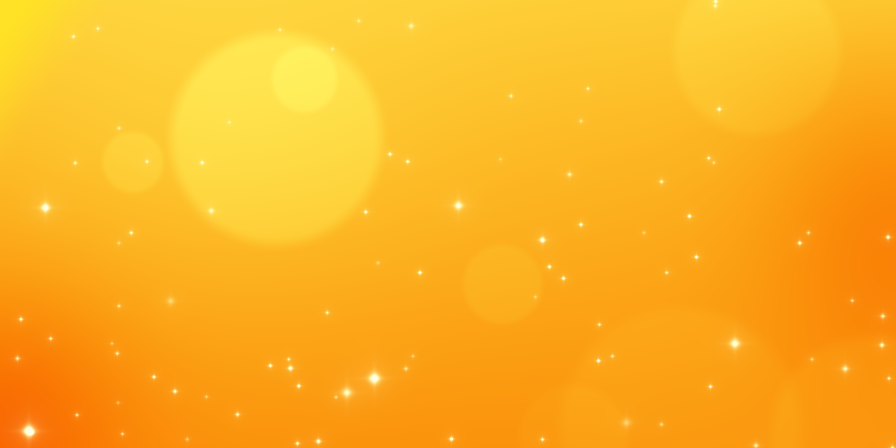
This background is drawn by a WebGL 2 fragment shader. Its source:

```glsl
#version 300 es
precision highp float;

uniform vec2 u_resolution;
out vec4 fragColor;

// Colours
const vec3 ORANGE = vec3(0.98, 0.50, 0.02);
const vec3 AMBER  = vec3(0.99, 0.71, 0.08);
const vec3 YELLOW = vec3(1.00, 0.92, 0.34);
const vec3 LEMON  = vec3(1.00, 0.90, 0.13);
const vec3 SPARK  = vec3(1.00, 0.99, 0.72);

// Sparkles, in units of the canvas height
const int   SPARK_COUNT = 90;
const float SPARK_MIN   = 0.0036;
const float SPARK_GROW  = 0.0100;
const float SPARK_RARITY = 9.0;    // higher means fewer large sparkles
const float SPARK_SINK  = 1.5;     // higher gathers them near the bottom
const float SPARK_SEED  = 7.0;

// Corner light
const vec2  CORNER_DIR  = vec2(-0.83, 0.56);
const vec2  CORNER_FADE = vec2(0.33, 0.54);

// Soft discs: centre, radius, strength
const int DISC_COUNT = 8;
const vec4 DISCS[DISC_COUNT] = vec4[](
    vec4(0.617, 0.690, 0.235, 0.20),
    vec4(0.680, 0.823, 0.073, 0.10),
    vec4(0.297, 0.638, 0.068, 0.11),
    vec4(1.122, 0.365, 0.088, 0.09),
    vec4(1.690, 0.885, 0.185, 0.09),
    vec4(1.520, 0.040, 0.270, 0.07),
    vec4(1.950, 0.020, 0.230, 0.08),
    vec4(1.280, 0.020, 0.120, 0.05)
);

float hash(float n) {
    return fract(sin(n * 12.9898) * 43758.5453);
}

float blob(vec2 p, vec2 centre, vec2 spread) {
    vec2 q = (p - centre) / spread;
    return exp(-dot(q, q));
}

float disc(vec2 p, vec4 d) {
    float soft = 0.004 + 0.07 * d.z;
    return d.w * (1.0 - smoothstep(d.z - soft, d.z + soft, distance(p, d.xy)));
}

// Round core, four thin rays and a faint halo
float sparkle(vec2 q, float size) {
    q = abs(q) / size;
    float r = length(q);
    float core = 1.1 * exp(-r * r);
    float rays = exp(-q.x * 0.7 - q.y * q.y * 5.0)
               + exp(-q.y * 0.7 - q.x * q.x * 5.0);
    float halo = 0.28 * exp(-0.5 * r);
    return core + 0.4 * rays + halo;
}

// Quadratic blend through the three main colours
vec3 warmRamp(float t) {
    return mix(mix(ORANGE, AMBER, t), mix(AMBER, YELLOW, t), t);
}

void main() {
    vec2 p = gl_FragCoord.xy / u_resolution.y;
    float aspect = u_resolution.x / u_resolution.y;

    // Vertical gradient with a warm glow and darker sides
    float tone = 0.17 + 0.45 * p.y + 0.10 * p.y * p.y;
    tone += 0.16 * blob(p, vec2(0.50, 0.65), vec2(0.55, 0.42));
    tone -= 0.42 * blob(p, vec2(0.00, 0.06), vec2(0.28, 0.30));
    tone -= 0.38 * blob(p, vec2(2.00, 0.52), vec2(0.30, 0.36));

    for (int i = 0; i < DISC_COUNT; i++) {
        tone += disc(p, DISCS[i]);
    }
    vec3 colour = warmRamp(clamp(tone, -0.3, 1.05));

    // Light from the upper left
    float corner = smoothstep(CORNER_FADE.x, CORNER_FADE.y, dot(p, CORNER_DIR));
    colour = mix(colour, LEMON, 0.85 * corner);

    // Scattered sparkles
    float light = 0.0;
    for (int i = 0; i < SPARK_COUNT; i++) {
        float n = float(i) * 4.0 + SPARK_SEED;
        vec2 centre = vec2(aspect * hash(n), pow(hash(n + 1.0), SPARK_SINK));
        float size = SPARK_MIN + SPARK_GROW * pow(hash(n + 2.0), SPARK_RARITY);
        float power = mix(0.25, 0.95, hash(n + 3.0));
        light += power * sparkle(p - centre, size);
    }
    colour = mix(colour, SPARK, min(light, 1.0));
    colour += vec3(0.0, 0.0, 0.2) * smoothstep(0.9, 1.6, light);

    fragColor = vec4(clamp(colour, 0.0, 1.0), 1.0);
}
```
